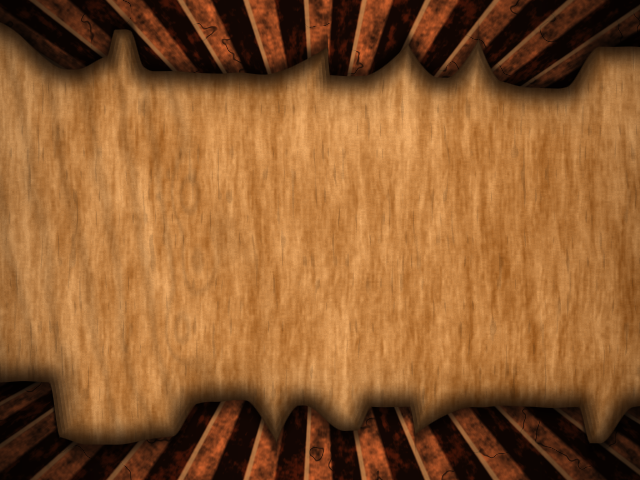
A Shadertoy shader for this background:

```glsl
const vec3 PALE_WOOD = vec3(0.90, 0.64, 0.38);
const vec3 WARM_WOOD = vec3(0.65, 0.395, 0.165);
const vec3 BURNT = vec3(0.07, 0.035, 0.012);
const vec3 PLANK = vec3(0.40, 0.19, 0.09);
const vec3 GAP = vec3(0.055, 0.018, 0.008);
const vec3 RIM_LIGHT = vec3(0.60, 0.42, 0.25);

float hash(vec2 p) {
    return fract(sin(dot(p, vec2(127.1, 311.7))) * 43758.5453);
}

float noise(vec2 p) {
    vec2 cell = floor(p), f = fract(p);
    f = f * f * (3.0 - 2.0 * f);
    return mix(mix(hash(cell), hash(cell + vec2(1, 0)), f.x),
               mix(hash(cell + vec2(0, 1)), hash(cell + vec2(1, 1)), f.x), f.y);
}

float fbm(vec2 p) {
    float sum = 0.0, gain = 0.53;
    for (int i = 0; i < 4; i++) {
        sum += gain * noise(p);
        p = mat2(0.98, 0.17, -0.17, 0.98) * p * 2.03 + 17.3;
        gain *= 0.5;
    }
    return sum;
}

// Pointed tear with separate left and right widths
float spike(float x, float tip, float left, float right) {
    float d = x < tip ? (tip - x) / left : (x - tip) / right;
    return pow(max(1.0 - d, 0.0), 1.5);
}

// Rounded flap rising over a..b and falling over c..d
float flap(float x, float a, float b, float c, float d) {
    return smoothstep(a, b, x) * (1.0 - smoothstep(c, d, x));
}

float topEdge(float x) {
    float y = 0.860 - 0.025 * x + 0.004 * (noise(vec2(x * 22.0, 3.0)) - 0.5);
    y += 0.10 * (1.0 - smoothstep(-0.02, 0.14, x));
    y += 0.030 * flap(x, 0.16, 0.23, 0.26, 0.32);
    y += 0.055 * flap(x, 0.222, 0.240, 0.272, 0.300);
    y -= 0.014 * flap(x, 1.02, 1.10, 1.16, 1.22);
    y += 0.075 * smoothstep(1.18, 1.25, x);
    y += 0.058 * spike(x, 0.682, 0.13, 0.006);
    y += 0.070 * spike(x, 0.850, 0.09, 0.06);
    return y + 0.085 * spike(x, 0.997, 0.065, 0.045);
}

float bottomEdge(float x) {
    float y = 0.153 + 0.006 * (noise(vec2(x * 20.0, 9.0)) - 0.5);
    y += 0.053 * (1.0 - smoothstep(0.10, 0.125, x));
    y -= 0.060 * flap(x, 0.105, 0.125, 0.36, 0.41);
    y -= 0.018 * flap(x, 0.110, 0.180, 0.24, 0.37);
    y += 0.012 * flap(x, 0.38, 0.44, 0.50, 0.56);
    y -= 0.076 * spike(x, 0.576, 0.06, 0.045);
    y -= 0.050 * flap(x, 0.63, 0.72, 0.745, 0.775);
    y -= 0.058 * spike(x, 0.865, 0.012, 0.12);
    return y - 0.075 * flap(x, 1.205, 1.23, 1.25, 1.32);
}

float sheetHeight(vec2 p) {
    return min(topEdge(p.x) - p.y, p.y - bottomEdge(p.x));
}

// Approximate distance inward from the torn border
float borderDepth(vec2 p) {
    float depth = 1.0;
    for (int i = -8; i <= 8; i++) {
        float dx = float(i) * 0.007;
        depth = min(depth, length(vec2(dx, max(sheetHeight(p + vec2(dx, 0)), 0.0))));
    }
    return depth;
}

vec3 sheetColor(vec2 p, float depth) {
    float leftSide = 1.0 - smoothstep(0.35, 0.65, p.x);
    // Knots bend the growth lines
    float bend = 0.06 * fbm(p * vec2(5.0, 2.5)) + 0.10 * p.y * leftSide;
    for (int i = 0; i < 3; i++) {
        vec2 q = p - vec2(0.39 + 0.02 * sin(float(i) * 2.0), 0.59 - 0.14 * float(i));
        bend += 0.06 * exp(-dot(q * q, vec2(900.0, 260.0)));
    }
    float lines = pow(0.5 + 0.5 * sin((p.x + bend * 2.0) * 85.0), 3.0);
    // Long grain, short slanted pores and a fine weave
    vec2 g = vec2(p.x + 0.014 * fbm(p * 9.0), p.y);
    float grain = fbm(g * vec2(62.0, 10.0));
    float fiber = noise(g * vec2(230.0, 26.0)) + noise(g * vec2(175.0, 80.0) + 31.0) - 1.0;
    float weave = noise(p * vec2(90.0, 240.0)) - 0.5;
    float speck = hash(floor(p * 384.0)) - 0.5;
    vec2 slant = vec2(p.x - 0.35 * p.y + 0.02 * fbm(p * 14.0), p.y);
    float lowSide = smoothstep(0.60, 0.25, p.y) * smoothstep(0.35, 0.6, p.x);
    float pores = (noise(slant * vec2(120.0, 42.0)) - 0.5) * (0.3 + 0.7 * lowSide);
    float fleck = smoothstep(0.78, 0.95, noise(g * vec2(170.0, 22.0) + 40.0));
    float warmth = 0.42 + 1.15 * (grain - 0.5) + 0.7 * (fbm(p * 4.0) - 0.5);
    warmth += 0.16 * smoothstep(0.5, 1.2, p.x) + 0.12 * (0.5 - p.y);
    warmth += 0.30 * fiber + 0.30 * pores + 0.16 * weave;
    vec3 color = mix(PALE_WOOD, WARM_WOOD, clamp(warmth, -0.1, 1.25));
    color *= 1.0 + 0.05 * speck - 0.12 * fleck - 0.11 * lines * leftSide;
    // Scorched border and soft side falloff
    color *= 1.0 - 0.20 * pow(abs(p.x / 0.667 - 1.0), 4.0);
    color = mix(BURNT, color, 0.15 + 0.85 * smoothstep(-0.008, 0.056, depth));
    return color * mix(0.88, 1.0, smoothstep(0.03, 0.12, depth));
}

vec3 rayColor(vec2 p, vec2 center, float height) {
    vec2 q = p - center;
    float slope = q.x / max(abs(q.y), 0.05) * (q.y > 0.0 ? 1.0 : 1.13);
    float ray = sign(slope) * (sqrt(0.0625 + 0.048 * abs(slope)) - 0.25) / 0.024;
    float offset = fract(ray) - 0.5, soft = 0.02 + fwidth(slope) * 2.0;
    float gap = 1.0 - smoothstep(0.25 - soft, 0.25 + soft, abs(offset));
    float rim = 1.0 - smoothstep(0.02, 0.03 + soft, abs(offset - 0.29));
    // Planks with streaks and cracks
    float streak = fbm(vec2(ray * 7.0, length(q) * 32.0));
    float fine = noise(vec2(ray * 9.0, length(q) * 150.0)) + noise(p * 190.0) - 1.0;
    float crack = 1.0 - smoothstep(0.0, 0.012, abs(fbm(p * 9.0 + 5.0) - 0.47));
    vec3 plank = PLANK * (0.30 + 1.45 * streak + 0.35 * fine) * (1.0 - 0.55 * crack);
    vec3 dark = GAP + vec3(0.17, 0.05, 0.015) * smoothstep(0.45, 0.85, streak + 0.15 * fine);
    vec3 color = mix(mix(plank, dark, gap), RIM_LIGHT, rim * 0.7);
    color *= 1.25 - 0.90 * smoothstep(0.15, 0.75, abs(q.x));
    return color * mix(0.35, 1.0, smoothstep(0.0, 0.045, -height));
}

void mainImage(out vec4 fragColor, in vec2 fragCoord) {
    vec2 p = fragCoord / iResolution.xy * vec2(4.0 / 3.0, 1.0);
    float height = sheetHeight(p);
    float cover = clamp(height / max(fwidth(height), 0.0001) + 0.5, 0.0, 1.0);
    vec3 backdrop = rayColor(p, vec2(0.663, 0.53), height);
    vec3 sheet = sheetColor(p, borderDepth(p));
    fragColor = vec4(mix(backdrop, sheet, cover), 1.0);
}
```
